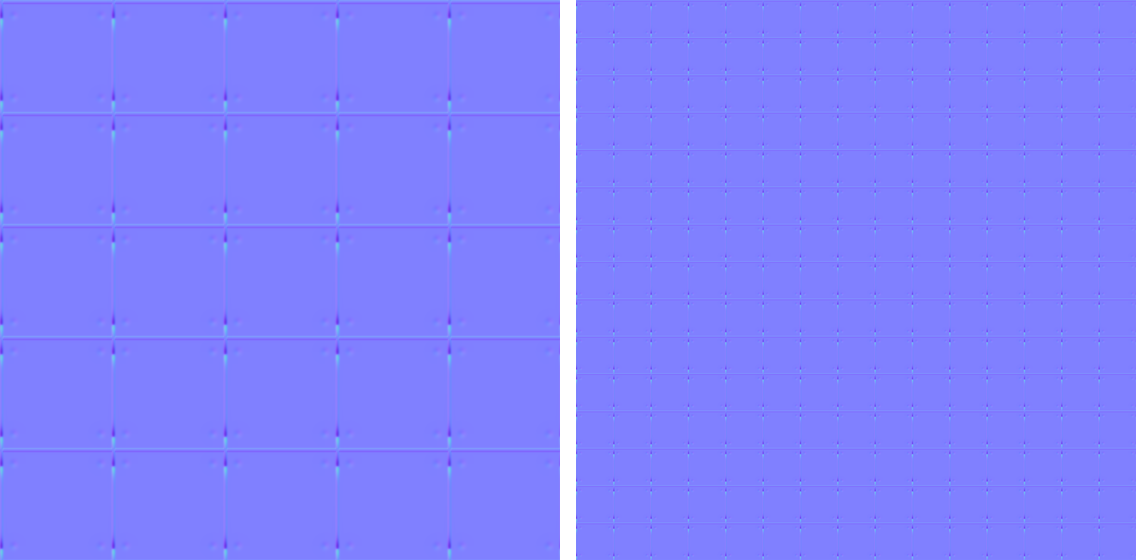
Left: one tile. Right: repeated 3 by 3.
A WebGL 1 fragment shader for this texture map:

```glsl
precision highp float;
// Tangent-space normal map of square metal panels, five by five, with narrow
// grooves, four small domed rivets per corner and two raised clips in each
// upright seam. Slopes are summed analytically and encoded as a normal.

uniform vec2 u_resolution;

const float PANELS = 5.0;
const vec2 SEAM_OFFSET = vec2(0.013, 0.018);  // seam crossing, in panel units
const float RIVET_X = 0.110;
const float RIVET_UPPER = -0.143;
const float RIVET_LOWER = 0.121;
const float CLIP_SHIFT = 0.026;               // clips sit just below the rivets

float bell(float d, float width) {
  float t = d / width;
  return exp(-t * t);
}

// Opposing slopes on the two walls of a groove centred on d = 0.
float grooveSlope(float d, float halfWidth, float soft) {
  return bell(d + halfWidth, soft) - bell(d - halfWidth, soft);
}

// Slope of a shallow round dome.
vec2 domeSlope(vec2 d, float radius) {
  vec2 t = d / radius;
  return t * exp(-dot(t, t));
}

// Slope along a clip: steep near its middle, with long fading tails.
float clipSlope(float d, float size) {
  float t = d / size;
  return t * exp(1.0 - abs(t));
}

// Keeps a groove wall from running through the crossing seam.
float outsideSeam(float d) {
  return smoothstep(0.006, 0.018, abs(d));
}

vec2 seamSlope(vec2 p) {
  float across = 0.14 * grooveSlope(p.x, 0.012, 0.008);
  float down = 0.22 * grooveSlope(p.y, 0.013, 0.008);
  float tint = 0.07 * bell(p.x - 0.012, 0.009);
  return vec2(across * outsideSeam(p.y), down * outsideSeam(p.x) + tint);
}

vec2 fastenerSlope(vec2 p, float rivetY) {
  vec2 rivet = domeSlope(vec2(abs(p.x) - RIVET_X, p.y - rivetY), 0.030);
  rivet.x *= p.x < 0.0 ? -1.0 : 1.0;
  float clip = clipSlope(p.y - rivetY - CLIP_SHIFT, 0.027);
  clip *= bell(p.x, 0.015);
  return 0.20 * rivet + vec2(-0.18 * abs(clip), 0.68 * clip);
}

// Position relative to the nearest seam crossing, y pointing down.
vec2 panelPosition(vec2 uv) {
  vec2 p = vec2(uv.x, -uv.y) * PANELS - SEAM_OFFSET;
  return fract(p + 0.5) - 0.5;
}

vec3 normalColor(vec2 uv) {
  vec2 p = panelPosition(uv);
  vec2 slope = seamSlope(p);
  slope += fastenerSlope(p, RIVET_UPPER);
  slope += fastenerSlope(p, RIVET_LOWER);
  return normalize(vec3(slope, 1.0)) * 0.5 + 0.5;
}

void main() {
  // Four samples per pixel keep the thin walls smooth.
  vec3 color = vec3(0.0);
  for (int j = 0; j < 2; j++) {
    for (int i = 0; i < 2; i++) {
      vec2 jitter = vec2(float(i), float(j)) * 0.5 - 0.25;
      color += normalColor((gl_FragCoord.xy + jitter) / u_resolution);
    }
  }
  gl_FragColor = vec4(color * 0.25, 1.0);
}
```
